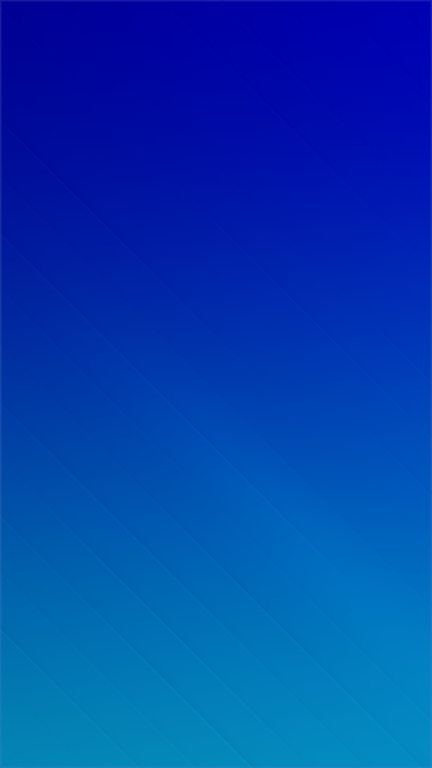
Give the GLSL for this background, as a Shadertoy shader.

```glsl
#define LINE_PERIOD 0.1308
#define LINE_OFFSET -0.149
#define LINE_WIDTH 0.0022
#define SHADOW_WIDTH 0.014
#define LINE_LIGHT 0.035
#define SHADOW_DEPTH 0.028
#define GLOW_CENTER -0.54
#define GLOW_STRENGTH 0.03
#define SIDE_TILT 0.07
#define BORDER_WIDTH 0.0035
#define BORDER_LIGHT 0.22

vec2 hashGradient(vec2 cell) {
    vec2 h = vec2(dot(cell, vec2(127.1, 311.7)), dot(cell, vec2(269.5, 183.3)));
    return 2.0 * fract(sin(h) * 43758.5) - 1.0;
}

float gradientNoise(vec2 p) {
    vec2 i = floor(p), f = fract(p);
    vec2 u = f * f * f * (f * (f * 6.0 - 15.0) + 10.0);
    vec2 e = vec2(0.0, 1.0);
    float low = mix(dot(hashGradient(i), f),
                    dot(hashGradient(i + e.yx), f - e.yx), u.x);
    float high = mix(dot(hashGradient(i + e.xy), f - e.xy),
                     dot(hashGradient(i + e.yy), f - e.yy), u.x);
    return mix(low, high, u.y);
}

float bell(float x, float width) {
    return exp(-x * x / (width * width));
}

// Vertical ramp from deep blue to teal, lighter towards the right
vec3 oceanGradient(vec2 uv) {
    float side = uv.x - 0.5;
    float depth = 1.0 - uv.y;
    float t = clamp(depth + SIDE_TILT * side * smoothstep(0.0, 0.4, depth), 0.0, 1.0);
    float green = t * (0.109 + 0.973 * t - 0.542 * t * t);
    float blue = 0.64 + 0.17 * green + side * mix(0.12, 0.05, depth);
    return vec3(0.012 * smoothstep(0.75, 1.0, depth), green, blue);
}

// Parallel creases: a thin bright edge beside a soft shadow
float creases(float across, float along, float pixel) {
    float s = (across - LINE_OFFSET) / LINE_PERIOD;
    float index = floor(s + 0.5);
    float d = (s - index) * LINE_PERIOD;
    float fade = gradientNoise(vec2(along * 1.7, index * 3.37 + 0.41));
    float strength = smoothstep(-0.35, 0.4, fade);
    float width = max(LINE_WIDTH, 0.7 * pixel);
    float light = LINE_LIGHT * bell(d, width);
    float shadow = SHADOW_DEPTH * exp(-abs(d) / SHADOW_WIDTH)
                 * smoothstep(-pixel, pixel, d - width);
    return strength * (light - shadow);
}

void mainImage(out vec4 fragColor, in vec2 fragCoord) {
    vec2 uv = fragCoord / iResolution.xy;
    float pixel = 1.0 / iResolution.x;
    float aspect = iResolution.y / iResolution.x;
    vec2 p = vec2(uv.x, (1.0 - uv.y) * aspect);
    float across = p.x - p.y;
    float along = 0.5 * (p.x + p.y);

    vec3 color = oceanGradient(uv);

    // Broad diagonal glow
    float glow = bell(across - GLOW_CENTER, 0.13) * bell(along - 0.92, 0.38);
    color += GLOW_STRENGTH * glow * vec3(0.0, 1.0, 0.8);

    // Fine diagonal lines, fainter near the top
    float crease = creases(across, along, pixel);
    color += crease * mix(0.6, 1.0, 1.0 - uv.y) * vec3(0.15, 1.0, 0.8);

    // Pale hairline frame
    vec2 edge = min(p, vec2(1.0, aspect) - p);
    float frame = 1.0 - smoothstep(BORDER_WIDTH - pixel, BORDER_WIDTH + pixel, min(edge.x, edge.y));
    color = mix(color, vec3(0.4, 0.5, 0.8), BORDER_LIGHT * frame);

    fragColor = vec4(clamp(color, 0.0, 1.0), 1.0);
}
```
